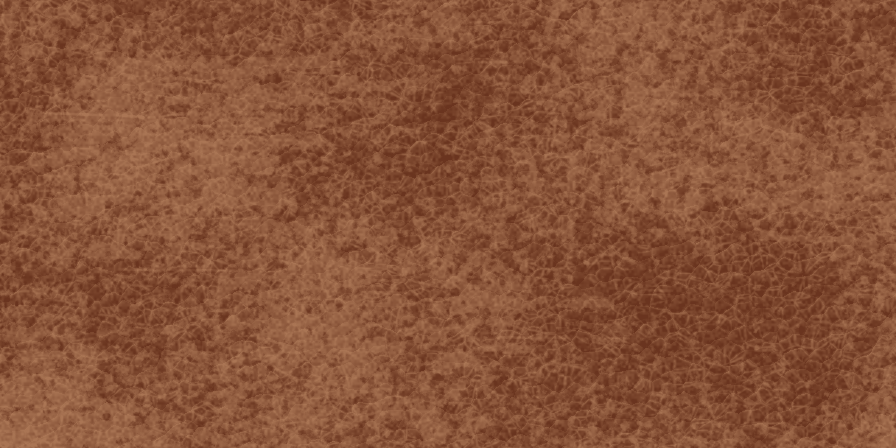
This texture is drawn by a Shadertoy shader. Its source:

```glsl
// Worn brown leather: pale creases, speckled tan wear and horizontal scuffs.

// Lengths are in canvas heights; densities count features per height.
const vec3 DARK_HIDE = vec3(0.415, 0.205, 0.120);
const vec3 PALE_HIDE = vec3(0.665, 0.460, 0.330);
const float DARK_TONE = 0.25;
const float WORN_TONE = 0.63;
const float PATCH_DENSITY = 2.6;
const float SPECKLE_DENSITY = 58.0;
const float GRAIN_DENSITY = 160.0;
const float CELL_DENSITY = 39.0;
const float FOLD_DENSITY = 21.0;
const float CREASE_WIDTH = 0.15;
const float GRAIN_STRENGTH = 0.42;
const float RELIEF_STRENGTH = 0.24;
const vec2 SCUFF_DENSITY = vec2(7.0, 75.0);
const int SCRATCH_COUNT = 9;

float hash(vec2 p) {
    vec3 q = fract(p.xyx * 0.1031);
    q += dot(q, q.yzx + 33.33);
    return fract((q.x + q.y) * q.z);
}

vec2 hash2(vec2 p) {
    return vec2(hash(p), hash(p + 71.7));
}

float valueNoise(vec2 p) {
    vec2 cell = floor(p);
    vec2 f = fract(p);
    f = f * f * (3.0 - 2.0 * f);
    float low = mix(hash(cell), hash(cell + vec2(1, 0)), f.x);
    float high = mix(hash(cell + vec2(0, 1)), hash(cell + vec2(1, 1)), f.x);
    return mix(low, high, f.y);
}

// Layered noise centred on zero
float layeredNoise(vec2 p) {
    float sum = 0.0;
    float weight = 0.5;
    for (int i = 0; i < 4; i++) {
        sum += weight * (valueNoise(p) - 0.5);
        p = mat2(1.6, 1.2, -1.2, 1.6) * p + 13.7;
        weight *= 0.56;
    }
    return sum;
}

// Cellular noise: xy = offset to the nearest seed, z = distance to the border
vec3 leatherCell(vec2 p) {
    vec2 cell = floor(p);
    vec2 nearest = vec2(8.0);
    for (int k = 0; k < 9; k++) {
        vec2 c = cell + vec2(k % 3 - 1, k / 3 - 1);
        vec2 r = c + hash2(c) - p;
        if (dot(r, r) < dot(nearest, nearest)) nearest = r;
    }
    float border = 8.0;
    for (int k = 0; k < 25; k++) {
        vec2 c = cell + vec2(k % 5 - 2, k / 5 - 2);
        vec2 r = c + hash2(c) - p;
        vec2 d = r - nearest;
        if (dot(d, d) > 0.0001)
            border = min(border, dot(0.5 * (r + nearest), normalize(d)));
    }
    return vec3(nearest, border);
}

float crease(float border, float density, float width) {
    float blur = density / iResolution.y;
    return 1.0 - smoothstep(0.0, width + 0.6 * blur, border);
}

// Long thin scratches, nearly horizontal and broken along their length
float scratches(vec2 p, float aspect) {
    float sum = 0.0;
    for (int i = 0; i < SCRATCH_COUNT; i++) {
        vec2 id = vec2(float(i), 4.0);
        vec2 d = p - hash2(id) * vec2(aspect, 1.0);
        float halfLength = mix(0.06, 0.24, hash(id + 9.0));
        d.y += d.x * (hash(id + 17.0) - 0.4) * 0.14;
        float line = 1.0 - smoothstep(0.001, 0.002 + 1.2 / iResolution.y, abs(d.y));
        float ends = 1.0 - smoothstep(0.5, 1.0, abs(d.x) / halfLength);
        sum += line * ends * smoothstep(0.25, 0.6, valueNoise(p * vec2(24.0, 9.0)));
    }
    return min(sum, 1.0);
}

void mainImage(out vec4 fragColor, in vec2 fragCoord) {
    vec2 p = fragCoord / iResolution.y;
    float aspect = iResolution.x / iResolution.y;

    // Creases: small warped cells crossed by broader folds
    vec2 warp = vec2(layeredNoise(p * 9.0), layeredNoise(p * 9.0 + 40.0)) * 0.035;
    vec2 hide = mat2(0.91, 0.30, -0.38, 1.05) * (p + warp);
    vec3 small = leatherCell(hide * CELL_DENSITY);
    vec3 fold = leatherCell(hide * FOLD_DENSITY + 31.0);
    float creases = max(0.8 * crease(small.z, CELL_DENSITY, CREASE_WIDTH),
                        crease(fold.z, FOLD_DENSITY, 0.6 * CREASE_WIDTH));
    creases *= smoothstep(0.1, 0.7, valueNoise(p * 34.0 + 5.0));

    // Wear: broad patches, paler sides, ragged speckle and scuffs
    float sides = 0.55 * abs(p.x / aspect - 0.55) - 0.16;
    float patches = 1.1 * layeredNoise(p * PATCH_DENSITY + 8.3);
    float speckle = 1.7 * layeredNoise(p * SPECKLE_DENSITY);
    float scuffArea = smoothstep(0.5, 0.8, valueNoise(p * vec2(3.5, 6.0) + 20.0));
    float scuffs = scuffArea * smoothstep(0.5, 0.85, valueNoise(p * SCUFF_DENSITY));
    float broadWear = sides + patches;
    float worn = smoothstep(-0.19, 0.21, broadWear + speckle + 0.4 * scuffs);

    // Tone: worn surface, pale creases, cell relief and fine grain
    float tone = mix(DARK_TONE, WORN_TONE, worn) + 0.4 * broadWear;
    tone += creases * mix(0.40, 0.17, worn);
    tone += RELIEF_STRENGTH * dot(small.xy, vec2(0.6, -0.8)) * (1.0 - 0.4 * worn);
    tone += GRAIN_STRENGTH * (valueNoise(p * GRAIN_DENSITY) - 0.5);
    tone += 0.22 * scratches(p, aspect);

    fragColor = vec4(mix(DARK_HIDE, PALE_HIDE, clamp(tone, 0.0, 1.0)), 1.0);
}
```
